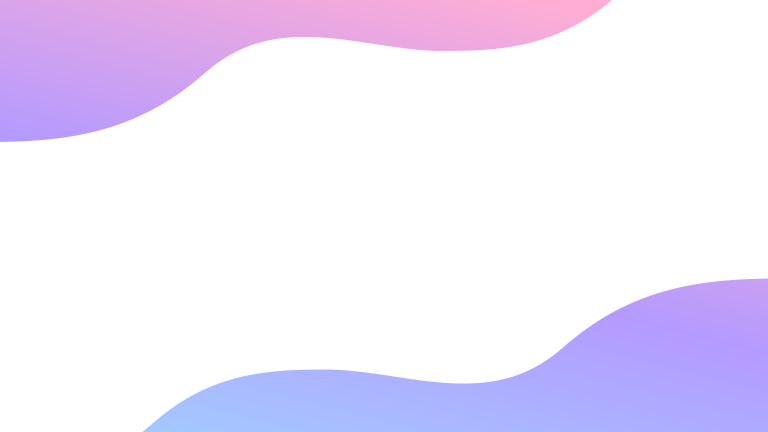
Reproduce this background procedurally as a Shadertoy shader.

```glsl
#define PINK vec3(1.0, 0.68, 0.835)
#define VIOLET vec3(0.705, 0.605, 1.0)
#define SKY vec3(0.63, 0.815, 1.0)
#define PAPER vec3(1.0)
#define RAMP_DIR vec2(-0.2, 0.8)
#define TOP_RAMP_START 0.25
#define LOW_RAMP_START 0.2
#define LOW_WAVE_LIFT 0.0266

// Knots of the wave: position, depth, slope
const vec3 KNOTS[5] = vec3[5](
    vec3(0.0, 0.3287, -0.02),
    vec3(0.4745, 0.169, -0.88),
    vec3(0.706, 0.0856, 0.0),
    vec3(1.0255, 0.118, 0.0),
    vec3(1.4167, 0.0, -0.85));

// Cubic through two knots, each with its own slope
float hermite(vec3 a, vec3 b, float x) {
    float span = b.x - a.x;
    float t = (x - a.x) / span;
    float s = 1.0 - t;
    return a.y * s * s * (1.0 + 2.0 * t) + b.y * t * t * (3.0 - 2.0 * t)
         + span * t * s * (a.z * s - b.z * t);
}

// Depth of the wave below its border, straight past the last knot
float waveDepth(float x) {
    for (int i = 0; i < 4; i++) {
        if (x < KNOTS[i + 1].x) return hermite(KNOTS[i], KNOTS[i + 1], x);
    }
    return KNOTS[4].y + KNOTS[4].z * (x - KNOTS[4].x);
}

// Smooth coverage of the wave; p is measured from its deep corner
float waveMask(vec2 p, float lift) {
    float pixel = 1.0 / iResolution.y;
    float gap = waveDepth(p.x) + lift - p.y;
    float slope = (waveDepth(p.x + pixel) - waveDepth(p.x - pixel)) / (2.0 * pixel);
    float edgeDistance = gap / sqrt(1.0 + slope * slope);
    return clamp(edgeDistance / pixel + 0.5, 0.0, 1.0);
}

// Three-stop colour ramp
vec3 ramp(float t) {
    vec3 warm = mix(PINK, VIOLET, clamp(t * 2.0, 0.0, 1.0));
    return mix(warm, SKY, clamp(t * 2.0 - 1.0, 0.0, 1.0));
}

void mainImage(out vec4 fragColor, in vec2 fragCoord) {
    // Units of canvas height, measured from the upper left
    vec2 size = vec2(iResolution.x / iResolution.y, 1.0);
    vec2 p = fragCoord / iResolution.y;
    p.y = 1.0 - p.y;
    float tilt = dot(p, RAMP_DIR);

    // Upper wave, then the same wave turned half way round
    vec3 color = PAPER;
    color = mix(color, ramp(tilt + TOP_RAMP_START), waveMask(p, 0.0));
    color = mix(color, ramp(tilt + LOW_RAMP_START), waveMask(size - p, LOW_WAVE_LIFT));

    fragColor = vec4(color, 1.0);
}
```
